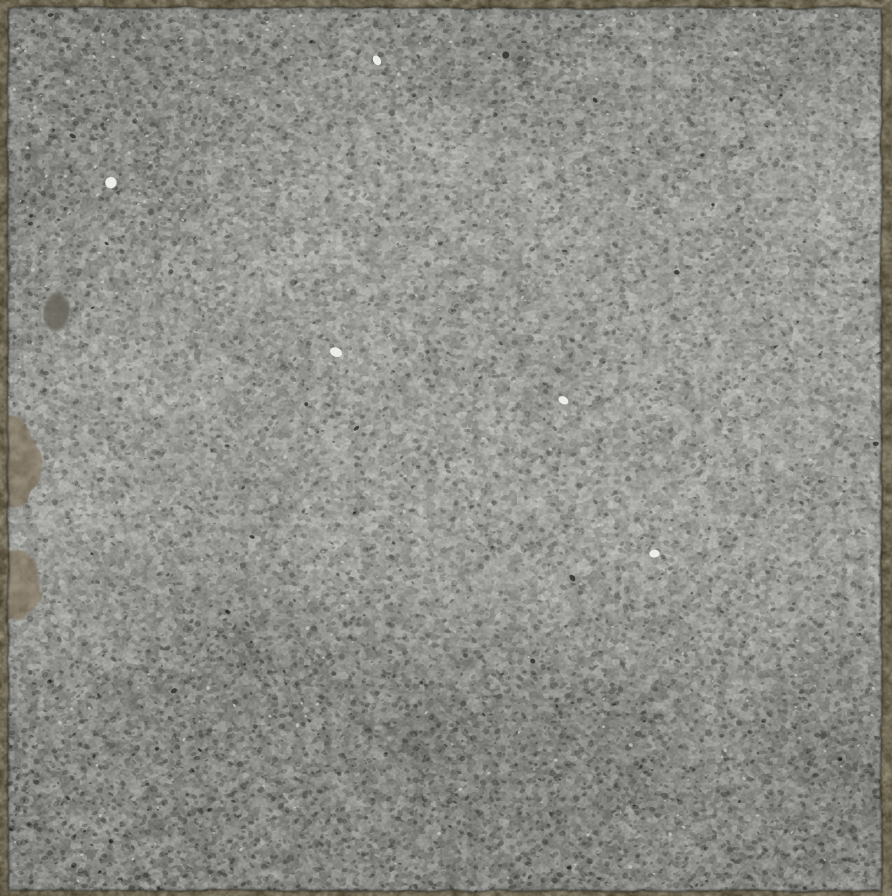
This texture is drawn by a WebGL 2 fragment shader. Its source:

```glsl
#version 300 es
precision highp float;
// A weathered grey granite slab in a thin earthy joint. Soft cellular grains
// and scattered mineral flecks lie over broad damp shading; worn patches
// and pale chips mark the left side and the surface.
uniform vec2 u_resolution;
out vec4 outColor;

float hash(vec2 p) {
  return fract(sin(dot(p, vec2(127.1, 311.7))) * 43758.5453);
}

vec2 hash2(vec2 p) {
  return vec2(hash(p), hash(p + 57.3));
}

float noise(vec2 p) {
  vec2 cell = floor(p), f = fract(p);
  f = f * f * (3.0 - 2.0 * f);
  return mix(mix(hash(cell), hash(cell + vec2(1, 0)), f.x),
             mix(hash(cell + vec2(0, 1)), hash(cell + vec2(1, 1)), f.x), f.y);
}

float fbm(vec2 p) {
  float sum = 0.0, amp = 0.5;
  for (int i = 0; i < 4; i++) {
    sum += amp * noise(p);
    p = p * 2.03 + 17.7;
    amp *= 0.5;
  }
  return sum / 0.9375;
}

// Random tone per crystal, blended softly across cell borders
float grainTone(vec2 p) {
  vec2 cell = floor(p);
  float sum = 0.0, total = 0.0;
  for (int y = -1; y <= 1; y++)
    for (int x = -1; x <= 1; x++) {
      vec2 id = cell + vec2(x, y);
      vec2 d = id + hash2(id) - p;
      float w = exp(-14.0 * dot(d, d));
      sum += w * hash(id + 91.7);
      total += w;
    }
  return sum / total;
}

// Coverage of scattered, randomly turned oval flecks
float flecks(vec2 p, float scale, float chance, float maxRadius, float seed) {
  vec2 q = p * scale, cell = floor(q);
  float soft = 0.8 * scale / u_resolution.y, cover = 0.0;
  for (int y = -1; y <= 1; y++)
    for (int x = -1; x <= 1; x++) {
      vec2 id = cell + vec2(x, y), key = id + seed;
      vec2 d = q - id - hash2(key);
      float a = (hash(key + 3.1) - 0.5) * 2.2;
      d = mat2(cos(a), -sin(a), sin(a), cos(a)) * d;
      d.y *= 1.0 + hash(key + 8.4);
      float r = maxRadius * mix(0.4, 1.0, hash(key + 5.9));
      float blob = 1.0 - smoothstep(r - soft, r + soft, length(d));
      cover = max(cover, blob * step(hash(key + 12.6), chance));
    }
  return cover;
}

// Ragged oval mark
float mark(vec2 p, vec2 centre, vec2 size, float soft) {
  float d = length((p - centre) / size) + 0.5 * (fbm(p * 45.0) - 0.5);
  return 1.0 - smoothstep(1.0 - soft, 1.0 + soft, d);
}

// Broad dampness: lower part, upper left corner and top edge
float dampness(vec2 p) {
  vec2 w = p + 0.22 * (vec2(fbm(p * 4.0), fbm(p * 4.0 + 31.0)) - 0.5);
  float low = 1.0 - smoothstep(0.18, 0.42, w.y + 0.08 * w.x);
  float corner = smoothstep(0.46, 0.86, w.y - 0.7 * w.x);
  float top = 0.75 * smoothstep(0.82, 1.0, w.y);
  return max(low, max(corner, top));
}

void main() {
  vec2 uv = gl_FragCoord.xy / u_resolution;
  vec2 p = gl_FragCoord.xy / u_resolution.y;
  float pixel = 1.0 / u_resolution.y;
  float damp = dampness(p);

  // Grains
  float tone = 0.615 - 0.085 * damp;
  tone += 0.15 * (grainTone(p * vec2(165, 190)) - 0.5);
  tone += 0.09 * (noise(p * 400.0) - 0.5);
  tone += 0.08 * (noise(p * 85.0) - 0.5) + 0.07 * (fbm(p * 14.0) - 0.5);

  // Dark and pale minerals
  tone -= 0.12 * flecks(p, 105.0, 0.45 + 0.2 * damp, 0.42, 11.0);
  tone -= 0.20 * flecks(p, 70.0, 0.09, 0.22, 43.0);
  tone = mix(tone, 0.16, 0.8 * flecks(p, 24.0, 0.035, 0.1, 71.0));
  float glint = 0.05 + 0.16 * smoothstep(0.4, 1.0, p.y - 0.6 * p.x);
  tone = mix(tone, 0.80, 0.75 * flecks(p, 75.0, glint, 0.18, 23.0));
  tone = mix(tone, 0.93, flecks(p, 16.0, 0.03, 0.12, 87.0));
  vec3 color = tone + vec3(-0.003, 0.002, -0.014);

  // Worn patches and stains
  float rough = fbm(p * 110.0) - 0.5;
  float worn = max(mark(p, vec2(0.014, 0.485), vec2(0.029, 0.052), 0.08),
                   mark(p, vec2(0.014, 0.348), vec2(0.032, 0.036), 0.08));
  color = mix(color, vec3(0.52, 0.48, 0.41) + 0.2 * rough, 0.9 * worn);
  float stain = mark(p, vec2(0.063, 0.653), vec2(0.014, 0.022), 0.2);
  color = mix(color, vec3(0.39, 0.38, 0.34) + 0.1 * rough, 0.8 * stain);
  color -= 0.07 * mark(p, vec2(0.465, 0.175), vec2(0.03, 0.024), 0.7);

  // Earthy joint with a dark inner seam
  vec2 inset = min(uv - vec2(0.009, 0.006), vec2(0.988, 0.991) - uv);
  float edge = min(inset.x, inset.y) + 0.005 * (fbm(p * 38.0) - 0.5);
  vec3 joint = vec3(0.43, 0.405, 0.33) + 0.32 * rough + 0.1 * (noise(p * 300.0) - 0.5);
  color = mix(joint, color, smoothstep(-pixel, pixel, edge));
  color *= 1.0 - 0.3 * exp(-pow(edge / 0.0018, 2.0));
  outColor = vec4(clamp(color, 0.0, 1.0), 1.0);
}
```
